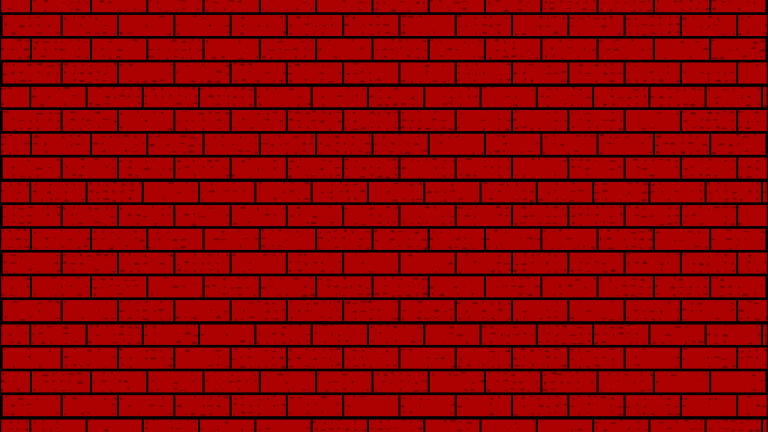
Reproduce this texture procedurally as a WebGL 1 fragment shader.

```glsl
precision highp float;
// Red running-bond brick wall with thin near-black mortar.
// Rows and columns come from floor(); each brick face is pitted by
// one-speck-per-cell cellular noise, seeded and thinned out per brick.

uniform vec2 u_resolution;

// Lengths are fractions of the canvas height, measured from the top left.
const vec2 PITCH = vec2(0.1303, 0.0550);      // brick plus mortar
const float FIRST_BED = 0.0315;               // depth of the first bed joint
const float ODD_START = 0.0125;               // first head joint, odd rows
const float EVEN_START = 0.0803;              // first head joint, even rows
const float SLIP = 0.0104;                    // leftward slip of irregular rows
const float FIRST_NUDGE = 0.0086;             // leftmost joint sits further left
const float BED_HALF = 0.0031;                // half width of bed joints
const float HEAD_HALF = 0.0024;               // half width of head joints
const float SLIP_BED_EXTRA = 0.0015;          // thicker bed above slipped rows
const float EDGE_LINE = 0.0028;               // mortar at both side edges

const vec2 SPECK_GRID = vec2(7.0, 3.0);       // speck cells per brick
const vec2 SPECK_MIN = vec2(0.0016, 0.0013);  // speck radii
const vec2 SPECK_MAX = vec2(0.0066, 0.0032);
const float SPECK_SPARSE = 0.32;              // chance of a speck in a cell
const float SPECK_DENSE = 0.74;

const vec3 BRICK = vec3(0.68, 0.0, 0.0);
const vec3 SPECK = vec3(0.45, 0.0, 0.0);
const vec3 MORTAR = vec3(0.015, 0.0, 0.0);

float hash(vec2 p) {
  return fract(sin(dot(p, vec2(127.1, 311.7))) * 43758.545);
}

vec2 hash2(vec2 p) {
  return vec2(hash(p), hash(p + vec2(37.3, 17.9)));
}

// Coverage of a shape with signed distance d, softened over one pixel.
float coverage(float d) {
  return clamp(0.5 - d * u_resolution.y, 0.0, 1.0);
}

// Ragged flat specks, at most one in each cell of the brick.
float specks(vec2 uv, vec2 brick) {
  vec2 grid = uv * SPECK_GRID;
  vec2 seed = floor(grid) + brick * SPECK_GRID;
  vec2 center = mix(vec2(0.33), vec2(0.67), hash2(seed + 5.3));
  vec2 offset = (fract(grid) - center) * PITCH / SPECK_GRID;

  float size = hash(seed + 9.7);
  vec2 radius = mix(SPECK_MIN, SPECK_MAX, vec2(size * size, hash(seed + 2.1)));
  float angle = atan(offset.y, offset.x + 0.00001);
  float ragged = 1.0 + 0.18 * sin(3.0 * angle + 6.28 * size)
                     + 0.10 * sin(5.0 * angle + 17.0 * size);
  float d = (length(offset / radius) - ragged) * min(radius.x, radius.y);

  float density = mix(SPECK_SPARSE, SPECK_DENSE, hash(brick + 61.7));
  return coverage(d) * step(hash(seed + 23.1), density);
}

void main() {
  vec2 pos = gl_FragCoord.xy / u_resolution.y;
  pos.y = 1.0 - pos.y;
  float aspect = u_resolution.x / u_resolution.y;

  // Row, and its place in the bond; two rows in every ten slip left.
  float v = (pos.y - FIRST_BED) / PITCH.y + 1.0;
  float row = floor(v);
  float odd = mod(row, 2.0);
  float turn = mod(row, 10.0);
  float slipped = (abs(turn - 4.0) < 0.5 || abs(turn - 8.0) < 0.5) ? 1.0 : 0.0;

  // Column, with the leftmost joint eased aside.
  float start = mix(EVEN_START, ODD_START, odd) - SLIP * slipped;
  float nudge = FIRST_NUDGE * (1.0 - slipped);
  float x = pos.x + nudge * (1.0 - smoothstep(0.075, 0.125, pos.x));
  float u = (x - start) / PITCH.x;
  vec2 brick = vec2(floor(u), row);
  vec2 uv = fract(vec2(u, v));

  // Signed distances to the bed joints, head joints and side edges.
  float above = uv.y * PITCH.y - BED_HALF - SLIP_BED_EXTRA * slipped;
  float below = (1.0 - uv.y) * PITCH.y - BED_HALF;
  float head = min(uv.x, 1.0 - uv.x) * PITCH.x - HEAD_HALF;
  float edge = min(pos.x, aspect - pos.x) - EDGE_LINE;
  float joint = min(min(above, below), min(head, edge));

  vec3 color = mix(BRICK, SPECK, specks(uv, brick));
  color = mix(color, MORTAR, coverage(joint));
  gl_FragColor = vec4(color, 1.0);
}
```
